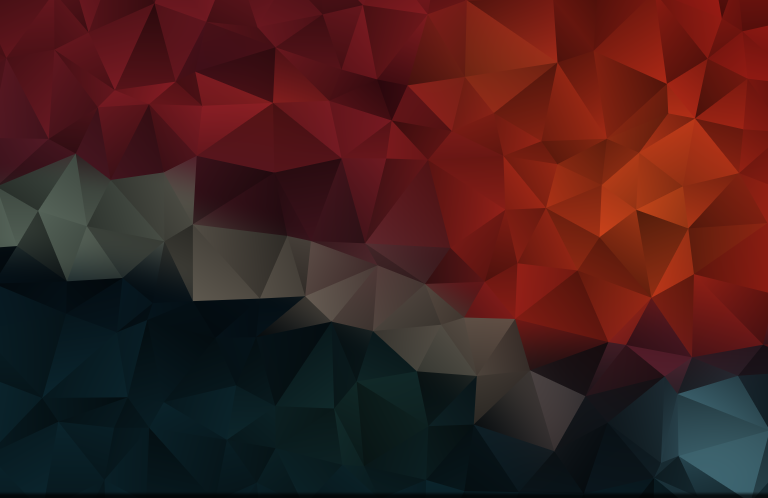
A WebGL 2 fragment shader for this background:

```glsl
#version 300 es
precision highp float;
// Low-poly landscape of light: a jittered grid is split into triangles, and each
// facet takes its tone from a smooth colour field (embers above a pale ridge,
// deep teal below) plus its own random shade and slanted light.
uniform vec2 u_resolution;
out vec4 outColor;

const float CELL = 0.108;          // mesh spacing, in canvas heights
const float JITTER = 0.86;         // vertex scatter, below 1 keeps the mesh valid
const float SHADE = 0.50;          // facet to facet contrast
const float SLANT = 2.6;           // light ramp inside a facet
const float FIELD_SCATTER = 0.045; // random shift of the colour lookup
const float FIELD_BLEND = 0.35;    // how far the field shows inside a facet

const vec3 INK = vec3(0.015, 0.055, 0.08);
const vec3 DEEP = vec3(0.03, 0.105, 0.13);
const vec3 RIDGE = vec3(0.29, 0.27, 0.24);
const vec3 MOSS = vec3(0.24, 0.28, 0.25);
const vec3 PLUM = vec3(0.22, 0.07, 0.105);
const vec3 WINE = vec3(0.34, 0.075, 0.10);
const vec3 CRIMSON = vec3(0.46, 0.075, 0.06);

// Soft colour spots: centre and radii, then tint
const int SPOTS = 12;
const vec4 SPOT[SPOTS] = vec4[](
  vec4(1.20, 0.68, 0.24, 0.30), vec4(0.98, 0.86, 0.10, 0.08),
  vec4(1.32, 0.58, 0.17, 0.18), vec4(0.35, 0.80, 0.16, 0.07),
  vec4(0.55, 0.78, 0.08, 0.05), vec4(0.44, 0.89, 0.07, 0.05),
  vec4(0.77, 0.82, 0.06, 0.05), vec4(0.76, 0.47, 0.10, 0.09),
  vec4(1.36, 0.30, 0.20, 0.06), vec4(1.08, 0.15, 0.06, 0.08),
  vec4(1.47, 0.11, 0.14, 0.11), vec4(0.74, 0.17, 0.20, 0.12));
const vec3 TINT[SPOTS] = vec3[](
  vec3(0.56, 0.15, 0.07), vec3(0.60, 0.21, 0.10),
  vec3(0.60, 0.22, 0.08), vec3(0.43, 0.09, 0.11),
  vec3(0.52, 0.12, 0.11), vec3(0.17, 0.04, 0.07),
  vec3(0.20, 0.03, 0.06), vec3(0.27, 0.15, 0.16),
  vec3(0.30, 0.09, 0.14), vec3(0.26, 0.22, 0.22),
  vec3(0.25, 0.40, 0.44), vec3(0.06, 0.14, 0.13));

vec2 hash2(vec2 p) {
  vec2 q = vec2(dot(p, vec2(127.1, 311.7)), dot(p, vec2(269.5, 183.3)));
  return fract(sin(q) * 43758.55);
}

float cross2(vec2 a, vec2 b) { return a.x * b.y - a.y * b.x; }

vec2 meshVertex(vec2 id) { return CELL * (id + JITTER * (hash2(id) - 0.5)); }

float ridgeHeight(float x) { return max(0.60 - 0.06 * x - 0.27 * x * x, 0.24); }

// Smooth colour field behind the facets
vec3 colourField(vec2 p) {
  float d = p.y - ridgeHeight(p.x);
  vec3 cool = mix(INK, DEEP, smoothstep(0.12, 0.35, -d));
  vec3 red = mix(WINE, CRIMSON, smoothstep(0.6, 1.3, p.x));
  vec3 warm = mix(PLUM, red, smoothstep(0.06, 0.32, d + 0.2 * smoothstep(0.7, 1.1, p.x)));
  vec3 band = mix(MOSS, RIDGE, smoothstep(0.1, 0.5, p.x));
  band = mix(band, cool, smoothstep(1.0, 1.15, p.x));
  vec3 col = mix(cool, band, smoothstep(-0.13, -0.07, d));
  col = mix(col, warm, smoothstep(0.05, 0.10, d));
  for (int i = 0; i < SPOTS; i++) {
    vec2 q = (p - SPOT[i].xy) / SPOT[i].zw;
    col = mix(col, TINT[i], 0.9 * exp(-dot(q, q)));
  }
  return col;
}

float edgeDistance(vec2 p, vec2 a, vec2 b) { return cross2(b - a, p - a) / length(b - a); }

// Facet colour in rgb, weighted by its smooth coverage in a
vec4 facet(vec2 p, vec2 a, vec2 b, vec2 c, vec2 seed, float pixel) {
  float side = sign(cross2(b - a, c - a));
  float inside = side * edgeDistance(p, a, b);
  inside = min(inside, side * edgeDistance(p, b, c));
  inside = min(inside, side * edgeDistance(p, c, a));
  float cover = clamp(0.5 + inside / pixel, 0.0, 1.0);
  if (cover <= 0.0) return vec4(0.0);
  vec2 centre = (a + b + c) / 3.0;
  vec2 rnd = hash2(seed + 17.3);
  vec2 shift = FIELD_SCATTER * (hash2(seed + 41.9) - 0.5);
  float angle = 6.2832 * rnd.y;
  float light = 1.0 + SHADE * (rnd.x - 0.5);
  light += SLANT * dot(p - centre, vec2(cos(angle), sin(angle)));
  vec3 col = colourField(mix(centre, p, FIELD_BLEND) + shift);
  return vec4(col * max(light, 0.3), 1.0) * cover;
}

void main() {
  float pixel = 1.0 / u_resolution.y;
  vec2 p = gl_FragCoord.xy * pixel;
  vec2 home = floor(p / CELL);
  vec4 sum = vec4(0.0);
  // Nearby quads, each cut along its shorter valid diagonal
  for (int j = -1; j <= 1; j++) {
    for (int i = -1; i <= 1; i++) {
      vec2 id = home + vec2(i, j);
      vec2 a = meshVertex(id), b = meshVertex(id + vec2(1, 0));
      vec2 c = meshVertex(id + vec2(1, 1)), d = meshVertex(id + vec2(0, 1));
      bool validAC = cross2(c - a, b - a) * cross2(c - a, d - a) < 0.0;
      bool validBD = cross2(d - b, a - b) * cross2(d - b, c - b) < 0.0;
      bool cutAC = validAC && (!validBD || distance(a, c) < distance(b, d));
      vec2 tip = cutAC ? c : d;
      vec2 base = cutAC ? a : b;
      sum += facet(p, a, b, tip, id, pixel);
      sum += facet(p, base, c, d, id + 0.5, pixel);
    }
  }
  vec3 col = sum.rgb / max(sum.a, 0.001);
  // Thin dark rim along the bottom
  col *= mix(0.3, 1.0, smoothstep(0.004, 0.014, p.y));
  outColor = vec4(col, 1.0);
}
```
